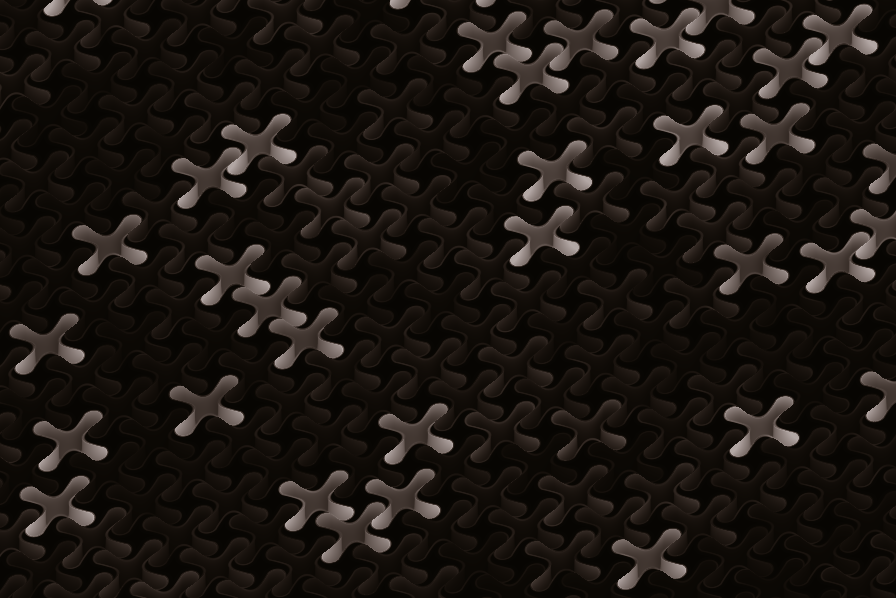
Write a Shadertoy shader that draws this pattern.

```glsl
#define STEP_A vec2(0.0613, -0.0531)
#define STEP_B vec2(0.0832, 0.0561)
#define ORIGIN vec2(0.801, 0.4400)
#define TWIST 0.26
#define ARM_LENGTH 0.57
#define WAIST_RADIUS 0.085
#define TIP_RADIUS 0.155
#define RIM_WIDTH 0.016
#define BRIGHT_SHARE 0.17
#define SHADOW vec3(0.036, 0.027, 0.012)
#define LIGHT vec3(0.70, 0.655, 0.645)

float hash(vec2 p) {
    vec3 q = fract(vec3(p.xyx) * 0.1031);
    q += dot(q, q.yzx + 33.33);
    return fract((q.x + q.y) * q.z);
}

float noise(vec2 p) {
    vec2 i = floor(p), f = fract(p);
    f = f * f * (3.0 - 2.0 * f);
    return mix(mix(hash(i), hash(i + vec2(1, 0)), f.x),
               mix(hash(i + vec2(0, 1)), hash(i + vec2(1, 1)), f.x), f.y);
}

float smoothMin(float a, float b, float k) {
    float h = max(k - abs(a - b), 0.0) / k;
    return min(a, b) - h * h * k * 0.25;
}

// One arm along x, swelling towards its round tip
float armDistance(vec2 p) {
    float h = clamp(p.x / ARM_LENGTH, 0.0, 1.0);
    return length(p - vec2(ARM_LENGTH * h, 0.0)) - mix(WAIST_RADIUS, TIP_RADIUS, h * h);
}

// Four arms, turned so that neighbours interlock
float starDistance(vec2 p) {
    float c = cos(TWIST), s = sin(TWIST);
    p = abs(vec2(c * p.x + s * p.y, c * p.y - s * p.x));
    return smoothMin(armDistance(p), armDistance(p.yx), 0.22);
}

void mainImage(out vec4 fragColor, in vec2 fragCoord) {
    mat2 toLattice = inverse(mat2(STEP_A, STEP_B));
    vec2 p = toLattice * (fragCoord / iResolution.y - ORIGIN);
    vec2 up = normalize(toLattice * vec2(0.0, 1.0));
    float pixel = 11.0 / iResolution.y;

    // Star that owns this point
    vec2 cell = vec2(0.0), local = vec2(0.0);
    float dist = 1e3;
    for (int j = -1; j <= 1; j++)
    for (int i = -1; i <= 1; i++) {
        vec2 c = floor(p + 0.5) + vec2(i, j);
        float d = starDistance(p - c);
        if (d < dist) {
            dist = d;
            cell = c;
            local = p - c;
        }
    }

    // Brightness per star: mostly dim, a few lit in loose clusters
    vec2 key = cell + 100.0;
    float cluster = noise(key * 0.35);
    float lit = step(1.16 - BRIGHT_SHARE - 0.32 * cluster, hash(key + 17.0));
    float tone = hash(key + 53.0);
    float dim = 0.04 + 0.42 * tone * noise(key * 0.25 + 40.0);
    float level = mix(dim, 0.75 + 0.3 * tone, lit);

    // Depth down the far wall, found by tracing up to the rim
    float depth = 0.0;
    for (int i = 0; i < 14; i++)
        depth += max(-starDistance(local + up * depth), 0.0);
    float inside = smoothstep(pixel * 0.5, -pixel * 0.5, dist);
    float fade = exp(-depth / mix(0.26, 0.62, lit));
    float lower = smoothstep(-0.4, 0.6, -dot(local, up));
    float reach = smoothstep(0.05, 0.7, length(local));
    float wall = level * fade * (0.38 + 0.42 * reach + 0.45 * lower) * inside;

    // Thin rim with uneven glints
    float rim = smoothstep(RIM_WIDTH + pixel * 0.7, RIM_WIDTH - pixel * 0.7, abs(dist));
    float glint = noise(p * 3.0 + 70.0);
    rim *= (0.05 + 0.4 * level) * (0.35 + 0.9 * glint);

    float value = clamp(max(wall, rim) + 0.25 * rim, 0.0, 1.0);
    vec3 color = mix(SHADOW, LIGHT, pow(vec3(value), vec3(1.0, 1.1, 1.14)));
    color *= 1.0 - 0.25 * smoothstep(0.0, 0.12, dist);
    fragColor = vec4(color, 1.0);
}
```
